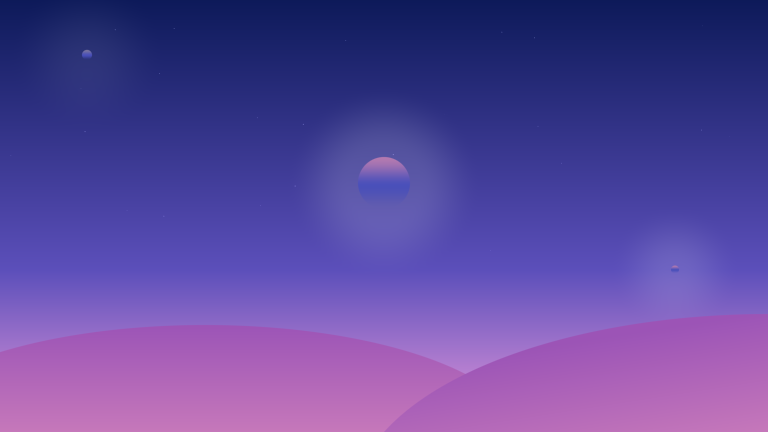
Write a Shadertoy shader that draws this background.

```glsl
// A dusk sky over two rounded hills, with a half-faded sun and two small moons.
// The sky is a three-stop gradient, the orbs are discs that dissolve downward
// inside soft halos, and the hills are ellipses. Units: canvas height = 1.

const vec3 SKY_TOP = vec3(0.050, 0.100, 0.350);
const vec3 SKY_MID = vec3(0.360, 0.310, 0.730);
const vec3 SKY_LOW = vec3(0.725, 0.505, 0.820);
const float MID_HEIGHT = 0.375;
const float LOW_HEIGHT = 0.130;

const vec3 HILL_TOP = vec3(0.610, 0.330, 0.715);
const vec3 HILL_BASE = vec3(0.775, 0.470, 0.730);
const vec2 LEFT_HILL = vec2(0.4745, -0.0231);
const vec2 LEFT_RADII = vec2(0.7407, 0.2708);
const vec2 RIGHT_HILL = vec2(1.7778, -0.1667);
const vec2 RIGHT_RADII = vec2(0.9606, 0.4398);

const vec3 ORB_PINK = vec3(0.700, 0.475, 0.690);
const vec3 ORB_GREY = vec3(0.470, 0.450, 0.620);
const vec3 ORB_BLUE = vec3(0.285, 0.310, 0.730);
const vec2 SUN = vec2(0.8889, 0.5764);
const vec2 LEFT_MOON = vec2(0.2014, 0.8730);
const vec2 RIGHT_MOON = vec2(1.5625, 0.3760);

const float STAR_CELL = 0.11;
const float STAR_RADIUS = 0.0018;
const float STAR_ALPHA = 0.22;
const float STAR_SHARE = 0.28;

// Sine-free hash: cell to two values in 0..1
vec2 hash22(vec2 cell) {
    vec3 h = fract(vec3(cell.xyx) * vec3(0.1031, 0.1030, 0.0973));
    h += dot(h, h.yzx + 33.33);
    return fract((h.xx + h.yz) * h.zy);
}

// Approximate signed distance to an ellipse
float ellipseDistance(vec2 q, vec2 radii) {
    float k = length(q / radii);
    return k * (k - 1.0) / max(length(q / (radii * radii)), 1e-4);
}

float coverage(float dist, float pixel) {
    return 1.0 - smoothstep(-0.75 * pixel, 0.75 * pixel, dist);
}

vec3 skyColor(float y) {
    vec3 upper = mix(SKY_MID, SKY_TOP, clamp((y - MID_HEIGHT) / (1.0 - MID_HEIGHT), 0.0, 1.0));
    float low = clamp((MID_HEIGHT - y) / (MID_HEIGHT - LOW_HEIGHT), 0.0, 1.0);
    return mix(upper, SKY_LOW, low);
}

// One faint star at most in each grid cell, upper sky only
float starLight(vec2 p, float pixel) {
    vec2 cell = floor(p / STAR_CELL);
    vec2 place = (cell + 0.15 + 0.7 * hash22(cell)) * STAR_CELL;
    vec2 trait = hash22(cell + 57.0);
    float dotMask = 1.0 - smoothstep(0.0, max(STAR_RADIUS, pixel), length(p - place));
    return dotMask * step(trait.x, STAR_SHARE) * trait.y * step(0.42, p.y) * STAR_ALPHA;
}

vec3 addHalo(vec3 color, vec2 q, float inner, float outer, float alpha) {
    return mix(color, vec3(1.0), alpha * (1.0 - smoothstep(inner, outer, length(q))));
}

// Disc running from its tint through blue to clear at the bottom
vec3 addOrb(vec3 color, vec2 q, float radius, vec3 tint, float pixel) {
    float t = 0.5 - 0.5 * q.y / radius;
    vec3 shade = mix(tint, ORB_BLUE, smoothstep(0.0, 0.58, t));
    float alpha = 1.0 - smoothstep(0.50, 1.0, t);
    return mix(color, shade, alpha * coverage(length(q) - radius, pixel));
}

void mainImage(out vec4 fragColor, in vec2 fragCoord) {
    vec2 p = fragCoord / iResolution.y;
    float pixel = 1.0 / iResolution.y;

    // Sky and stars
    vec3 color = skyColor(p.y);
    color += starLight(p, pixel);

    // Halos, then sun and moons
    color = addHalo(color, p - SUN, 0.080, 0.225, 0.135);
    color = addHalo(color, p - LEFT_MOON, 0.010, 0.180, 0.065);
    color = addHalo(color, p - RIGHT_MOON, 0.015, 0.150, 0.115);
    color = addOrb(color, p - SUN, 0.0602, ORB_PINK, pixel);
    color = addOrb(color, p - LEFT_MOON, 0.0116, ORB_GREY, pixel);
    color = addOrb(color, p - RIGHT_MOON, 0.0093, ORB_PINK, pixel);

    // Hills: vertical shade on the left, tilted shade on the right
    float leftShade = clamp(1.0 - p.y / (LEFT_HILL.y + LEFT_RADII.y), 0.0, 1.0);
    float rightShade = clamp(1.0 - 0.56 * (RIGHT_HILL.x - p.x) - 3.6 * p.y, 0.0, 1.0);
    float leftMask = coverage(ellipseDistance(p - LEFT_HILL, LEFT_RADII), pixel);
    float rightMask = coverage(ellipseDistance(p - RIGHT_HILL, RIGHT_RADII), pixel);
    color = mix(color, mix(HILL_TOP, HILL_BASE, leftShade), leftMask);
    color = mix(color, mix(HILL_TOP, HILL_BASE, rightShade), rightMask);

    fragColor = vec4(color, 1.0);
}
```
